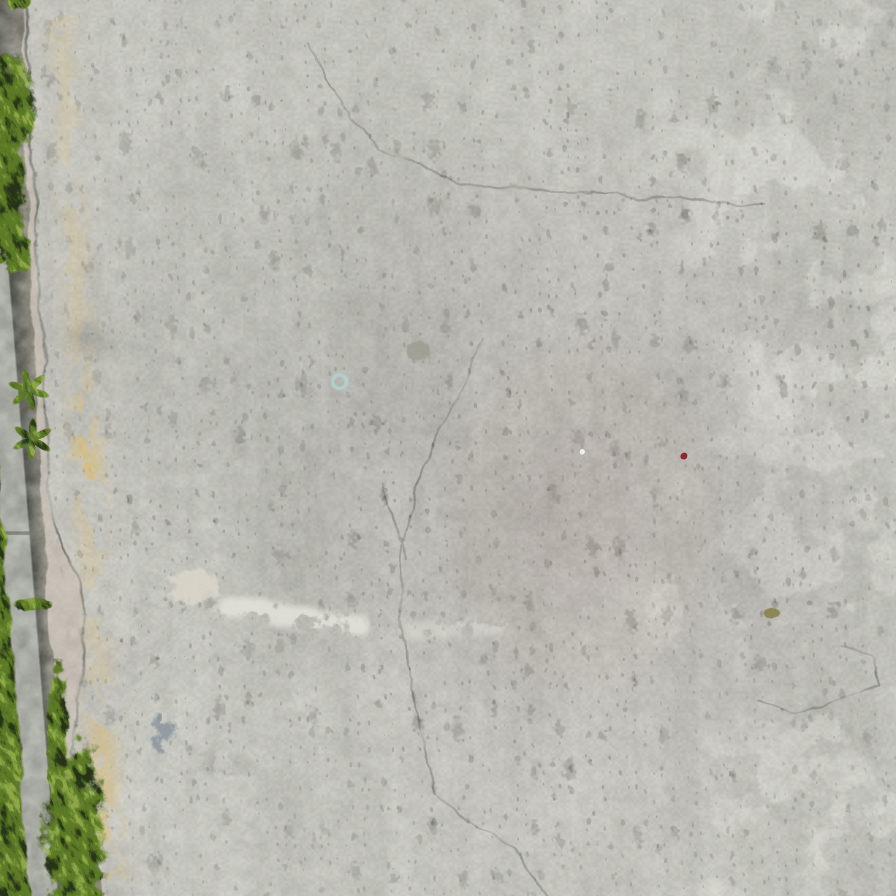
Reproduce this texture procedurally as a Shadertoy shader.

```glsl
// Weathered concrete slab with a curb, gutter and weeds along its left edge.
// Layered noise shades the slab; ragged ellipses, warped polylines and
// scattered cells add stains, cracks, paint, pits and leaves.

float hash(vec2 p) { return fract(sin(dot(p, vec2(127.1, 311.7))) * 43758.5); }

float noise(vec2 p) {
    vec2 i = floor(p), f = fract(p);
    f *= f * (3.0 - 2.0 * f);
    return mix(mix(hash(i), hash(i + vec2(1, 0)), f.x),
               mix(hash(i + vec2(0, 1)), hash(i + 1.0), f.x), f.y);
}

float fbm(vec2 p) {
    float sum = 0.0, amp = 0.5;
    for (int i = 0; i < 5; i++) {
        sum += amp * noise(p);
        p = mat2(1.6, 1.2, -1.2, 1.6) * p + 7.3;
        amp *= 0.5;
    }
    return sum;
}

// Ellipse with a ragged rim
float blob(vec2 p, vec2 centre, vec2 radius) {
    float d = length((p - centre) / radius) + 0.9 * fbm(p * 90.0);
    return 1.0 - smoothstep(1.25, 1.55, d);
}

float glow(vec2 p, vec2 centre, vec2 radius) {
    vec2 q = (p - centre) / radius;
    return exp(-dot(q, q));
}

float segment(vec2 p, vec2 a, vec2 b) {
    vec2 d = b - a;
    return length(p - a - d * clamp(dot(p - a, d) / dot(d, d), 0.0, 1.0));
}

// Four polylines; long jumps separate them
float cracks(vec2 p) {
    vec2 path[21] = vec2[21](
        vec2(.54, .62), vec2(.47, .47), vec2(.449, .39), vec2(.447, .3), vec2(.462, .22),
        vec2(.488, .115), vec2(.52, .085), vec2(.573, .056), vec2(.61, 0),
        vec2(.345, .95), vec2(.39, .87), vec2(.425, .835), vec2(.515, .795), vec2(.85, .77),
        vec2(.845, .22), vec2(.89, .205), vec2(.983, .235), vec2(.975, .265), vec2(.94, .278),
        vec2(.43, .455), vec2(.456, .375));
    float d = 1.0;
    for (int i = 0; i < 20; i++)
        if (distance(path[i], path[i + 1]) < 0.4) d = min(d, segment(p, path[i], path[i + 1]));
    return 1.0 - smoothstep(0.0004, 0.002, d);
}

// Sparse pits at three sizes
float pits(vec2 p) {
    float sum = 0.0;
    for (int i = 0; i < 3; i++) {
        vec2 g = (p + 0.04 * p.yx) * vec2(26, 16) * exp2(float(i)), id = floor(g) + float(i) * 37.0;
        vec2 q = fract(g) - 0.3 - 0.4 * vec2(hash(id), hash(id + 5.0));
        float size = 0.06 + 0.13 * hash(id + 9.0);
        float d = length(q) + 0.2 * (noise(p * 260.0) - 0.5);
        sum += step(0.68, hash(id + 2.0)) * (1.0 - smoothstep(size * 0.5, size + 0.06, d));
    }
    return sum;
}

vec3 foliage(vec2 p) {
    float blades = fbm(vec2(p.x + 0.5 * p.y, p.y - 0.6 * p.x) * vec2(130, 55));
    vec3 c = mix(vec3(.15, .2, .09), vec3(.36, .48, .15), smoothstep(0.25, 0.5, blades));
    return mix(c, vec3(.56, .66, .28), smoothstep(0.55, 0.75, blades));
}

// Six leaves around a root
float plant(vec2 p, vec2 root) {
    float mask = 0.0;
    for (int i = 0; i < 6; i++) {
        float a = float(i) * 1.05 + 5.0 * root.y;
        vec2 q = mat2(cos(a), -sin(a), sin(a), cos(a)) * (p - root) - vec2(0.012, 0);
        mask = max(mask, 1.0 - smoothstep(0.8, 1.2, length(q / vec2(0.011, 0.004))));
    }
    return mask;
}

void mainImage(out vec4 fragColor, in vec2 fragCoord) {
    vec2 p = fragCoord / iResolution.xy;
    vec2 w = p + 0.012 * (vec2(fbm(p * 35.0), fbm(p * 35.0 + 40.0)) - 0.48);
    float t = 1.0 - p.y, mottle = fbm(p * 9.0), detail = fbm(p * 75.0) - 0.48;

    // Slab tone, streaks, grain and pits
    vec3 c = vec3(.775, .775, .75) - 0.055 * glow(p, vec2(.46, .52), vec2(.38, .36));
    c -= vec3(.015, .038, .033) * glow(p, vec2(.65, .42), vec2(.15, .2));
    c += 0.07 * (mottle - 0.48 + detail) + 0.03 * (noise(p * vec2(75, 9)) - 0.5);
    c += 0.045 * (noise(p * 330.0) - 0.5) - 0.1 * pits(p) * (0.4 + mottle);

    // Worn skin on the right
    float scale = smoothstep(0.48, 0.57, fbm(p * 22.0 + 3.0));
    c += smoothstep(0.73, 0.86, p.x + 0.25 * (mottle - 0.5)) * (0.05 * scale - 0.02);
    c -= 0.035 * (glow(p, vec2(.85, .37), vec2(.08, .1)) + glow(p, vec2(.93, .67), vec2(.06)));
    c += 0.04 * blob(w, vec2(.742, .32), vec2(.02, .042));
    c -= 0.14 * cracks(w) * (0.3 + noise(p * 45.0));

    // Plaster, stains and specks
    float flakes = smoothstep(0.36, 0.5, fbm(p * 65.0));
    float streak = 1.0 - smoothstep(0.006, 0.019, segment(w, vec2(.258, .322), vec2(.4, .301)));
    float faint = 1.0 - smoothstep(0.004, 0.018, segment(w, vec2(.46, .298), vec2(.555, .302)));
    c = mix(c, vec3(.88, .88, .85), flakes * (0.9 * streak + 0.45 * faint));
    c = mix(c, vec3(.86, .84, .79), 0.8 * blob(p, vec2(.216, .345), vec2(.027, .018)));
    c = mix(c, vec3(.48, .53, .59), 0.65 * flakes * blob(p, vec2(.185, .18), vec2(.022)));
    c -= 0.09 * flakes * glow(p, vec2(.247, .147), vec2(.028, .015));
    c -= 0.07 * glow(w, vec2(.1, .62), vec2(.03, .018));
    c = mix(c, vec3(.6, .59, .54), 0.7 * blob(p, vec2(.467, .609), vec2(.014, .012)));
    c = mix(c, vec3(.55, .53, .33), blob(p, vec2(.862, .316), vec2(.009, .006)));
    c = mix(c, vec3(.55, .16, .22), blob(p, vec2(.764, .491), vec2(.004)));
    c = mix(c, vec3(.93), blob(p, vec2(.65, .496), vec2(.003)));
    float ring = abs(distance(p, vec2(.379, .574)) - 0.0075);
    c = mix(c, vec3(.69, .83, .83), 0.8 - 0.8 * smoothstep(0.001, 0.003, ring));

    // Yellow paint remnants and broken rim
    float wear = 0.25 + 0.5 * exp(-pow((t - 0.52) / 0.06, 2.0)) + 0.3 * smoothstep(0.72, 0.85, t);
    float paint = wear * exp(-pow((p.x - 0.068 - 0.055 * t) / 0.017, 2.0));
    c = mix(c, vec3(.87, .74, .43), 0.85 * paint * smoothstep(0.4, 0.55, fbm(p * vec2(70, 40))));
    float rim = 0.028 + 0.05 * t + 0.03 * smoothstep(0.57, 0.66, t) - 0.02 * smoothstep(0.72, 0.85, t);
    c = mix(c, vec3(.77, .73, .69) + 0.12 * detail, 0.7 - 0.7 * smoothstep(rim - 0.003, rim, w.x));
    c -= 0.3 * smoothstep(0.003, 0.0, abs(w.x - rim)) * step(t, 0.85) * noise(p * 30.0);

    // Gutter, curb and lawn
    float slab = 0.026 + 0.018 * t + 0.036 * t * t + 0.035 * smoothstep(0.83, 0.91, t);
    float curb = 0.079 * t - 0.0137, lawn = 0.07 * (t - 0.53);
    vec3 gutter = mix(vec3(.38, .39, .36), vec3(.55, .54, .5), smoothstep(curb, slab, p.x));
    c = mix(gutter + 0.3 * detail, c, smoothstep(slab - 0.002, slab + 0.001, w.x));
    float joint = smoothstep(0.003, 0.001, abs(t - 0.595));
    c = mix(vec3(.66, .67, .64) + 0.2 * (detail - joint), c, smoothstep(curb - 0.002, curb + 0.001, p.x));
    float green = 1.0 - smoothstep(lawn - 0.002, lawn + 0.002, w.x);

    // Weeds: centre and radius of each clump
    vec4 clumps[7] = vec4[7](vec4(.012, .885, .028, .048), vec4(.01, .79, .017, .09),
        vec4(.02, .715, .016, .02), vec4(.084, .065, .034, .1), vec4(.064, .16, .012, .1),
        vec4(.034, .326, .024, .007), vec4(.022, 1, .013, .012));
    for (int i = 0; i < 7; i++) green = max(green, blob(p, clumps[i].xy, clumps[i].zw));
    green = max(green, max(plant(p, vec2(.032, .565)), plant(p, vec2(.036, .51))));
    fragColor = vec4(clamp(mix(c, foliage(p), green), 0.0, 1.0), 1.0);
}
```
